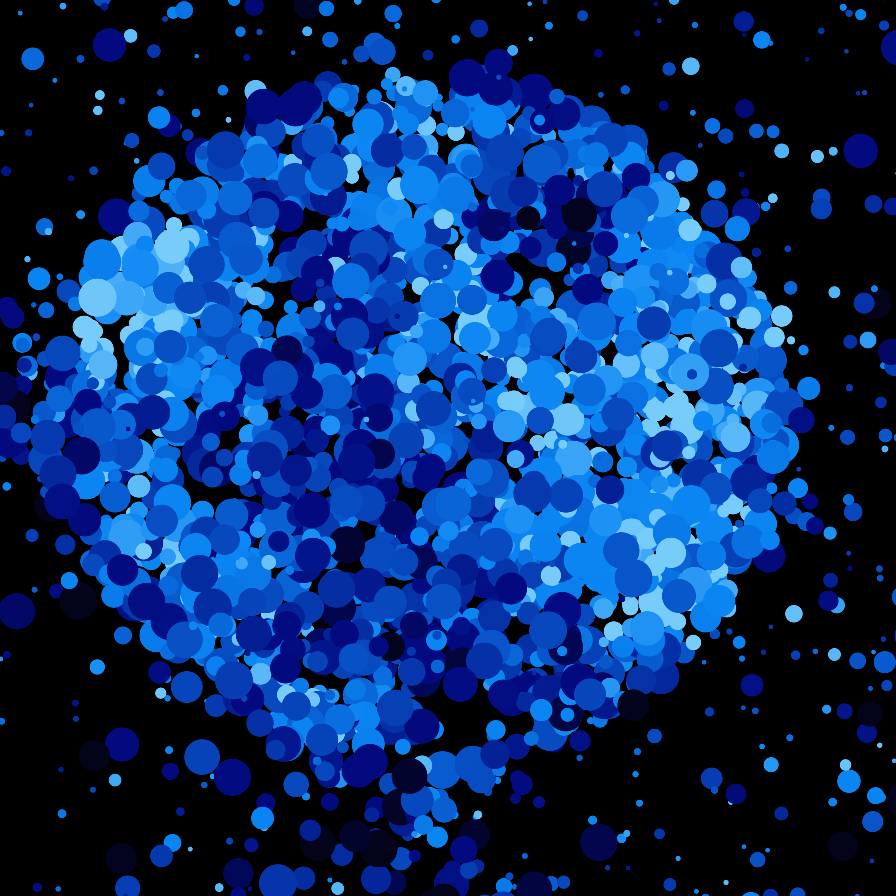
This background is drawn by a Shadertoy shader. Its source:

```glsl
// A dense round cluster of overlapping blue discs on black, ringed by loose dots.
// Jittered grids of discs are painted front to back until a pixel is covered; each
// takes its tone from a field of soft glows, and its presence from a density field.

vec4 hash4(vec2 cell, float seed) {
    float n = dot(cell, vec2(127.1, 311.7)) + seed * 74.7;
    return fract(sin(n + vec4(0.0, 17.3, 41.9, 83.2)) * 43758.5453);
}

float glow(vec2 p, float x, float y, float size) {
    vec2 d = (p - vec2(x, y)) / size;
    return exp(-dot(d, d));
}

// 1.0 on the outline of the cluster
float clusterRadius(vec2 p) {
    return length((p - vec2(0.475, 0.53)) / vec2(0.41, 0.385));
}

// Chance that a cluster disc exists here
float density(vec2 p) {
    float d = 0.92 * (1.0 - smoothstep(0.9, 1.07, clusterRadius(p)));
    d *= 0.7 + 0.3 * smoothstep(0.2, 0.36, p.y);
    d += 0.3 * glow(p, 0.42, 0.10, 0.13) + 0.4 * glow(p, 0.0, 0.58, 0.07);
    d -= 1.3 * glow(p, 0.52, 0.19, 0.035) + 0.7 * glow(p, 0.62, 0.70, 0.05);
    d -= 0.6 * glow(p, 0.38, 0.37, 0.045) + 0.6 * glow(p, 0.25, 0.51, 0.04);
    d -= 0.6 * glow(p, 0.31, 0.65, 0.04) + 0.5 * glow(p, 0.51, 0.48, 0.03);
    return d + 0.025;
}

// Brightness of the cluster, 0 to 1
float lightField(vec2 p) {
    float l = 0.37 - 0.2 * smoothstep(0.92, 1.12, clusterRadius(p));
    // left shoulder
    l += 0.50 * glow(p, 0.13, 0.64, 0.06) + 0.42 * glow(p, 0.19, 0.72, 0.065);
    l += 0.22 * glow(p, 0.19, 0.54, 0.07) + 0.32 * glow(p, 0.27, 0.33, 0.06);
    l += 0.25 * glow(p, 0.16, 0.42, 0.06);
    // centre and right flank
    l += 0.42 * glow(p, 0.51, 0.65, 0.08) + 0.32 * glow(p, 0.61, 0.57, 0.07);
    l += 0.40 * glow(p, 0.79, 0.58, 0.11) + 0.28 * glow(p, 0.63, 0.41, 0.08);
    l += 0.42 * glow(p, 0.76, 0.35, 0.09);
    // crown and base
    l += 0.27 * glow(p, 0.46, 0.86, 0.11) + 0.25 * glow(p, 0.75, 0.76, 0.07);
    l += 0.30 * glow(p, 0.52, 0.14, 0.05) + 0.25 * glow(p, 0.36, 0.20, 0.06);
    // shaded hollows
    l -= 0.25 * glow(p, 0.60, 0.72, 0.08) + 0.14 * glow(p, 0.42, 0.31, 0.10);
    l -= 0.12 * glow(p, 0.30, 0.44, 0.09) + 0.15 * glow(p, 0.65, 0.24, 0.07);
    return l;
}

// Near-black navy through azure to pale sky blue
vec3 blueRamp(float t) {
    vec3 c = mix(vec3(0.01, 0.01, 0.10), vec3(0.01, 0.04, 0.50), smoothstep(0.0, 0.2, t));
    c = mix(c, vec3(0.03, 0.29, 0.75), smoothstep(0.25, 0.5, t));
    c = mix(c, vec3(0.04, 0.52, 0.95), smoothstep(0.47, 0.7, t));
    return mix(c, vec3(0.47, 0.80, 0.98), smoothstep(0.74, 0.98, t));
}

float discMask(float dist, float radius) {
    float pixel = 1.0 / min(iResolution.x, iResolution.y);
    return 1.0 - smoothstep(-0.4 * pixel, 0.4 * pixel, dist - radius);
}

// Adds a disc behind what is painted; paint.a is the uncovered share
void addBehind(inout vec4 paint, float tone, float mask) {
    paint.rgb += paint.a * mask * blueRamp(tone);
    paint.a *= 1.0 - mask;
}

// One grid of cluster discs; radii stay under half a cell, so four cells suffice
void paintCluster(inout vec4 paint, vec2 p, float size, float seed,
                  float minRadius, float maxRadius, float lift, float share) {
    vec2 home = floor(p / size - 0.5);
    for (int k = 0; k < 4; k++) {
        vec2 cell = home + vec2(k % 2, k / 2);
        vec4 rnd = hash4(cell, seed);
        vec2 center = (cell + rnd.xy) * size;
        float mask = discMask(length(p - center), mix(minRadius, maxRadius, sqrt(rnd.z)));
        if (mask * paint.a > 0.01 && rnd.w < share * density(center)) {
            float vary = fract(rnd.z * 91.7 + rnd.x * 37.3) - 0.5;
            addBehind(paint, lightField(center) + lift + 0.56 * vary, mask);
        }
    }
}

// One grid of loose dots, independent of the cluster
void paintDots(inout vec4 paint, vec2 p, float size, float seed, float chance, float maxRadius) {
    vec2 home = floor(p / size - 0.5);
    for (int k = 0; k < 4; k++) {
        vec2 cell = home + vec2(k % 2, k / 2);
        vec4 rnd = hash4(cell, seed);
        float radius = mix(0.0025, maxRadius, rnd.z * rnd.z);
        float mask = discMask(length(p - (cell + rnd.xy) * size), radius);
        if (mask > 0.0 && rnd.w < chance)
            addBehind(paint, 0.25 + 0.7 * fract(rnd.z * 91.7 + rnd.x * 37.3), mask);
    }
}

void mainImage(out vec4 fragColor, in vec2 fragCoord) {
    vec2 p = (fragCoord - 0.5 * iResolution.xy) / min(iResolution.x, iResolution.y) + 0.5;
    vec4 paint = vec4(0.0, 0.0, 0.0, 1.0);

    // A few small dots in front
    paintDots(paint, p, 0.06, 47.0, 0.3, 0.007);

    // Large discs with small pale ones tucked between, front to back
    for (int k = 0; k < 5; k++) {
        if (paint.a < 0.01) break;
        float depth = float(k);
        paintCluster(paint, p, 0.045, 11.0 + depth * 3.7, 0.012, 0.0215, 0.01 + 0.01 * depth, 0.85);
        paintCluster(paint, p, 0.03, 61.0 + depth * 5.3, 0.005, 0.013, 0.26, 0.42);
    }

    // Loose dots behind the cluster
    paintDots(paint, p, 0.04, 3.0, 0.5, 0.010);
    paintDots(paint, p, 0.08, 5.0, 0.4, 0.015);
    fragColor = vec4(paint.rgb, 1.0);
}
```
